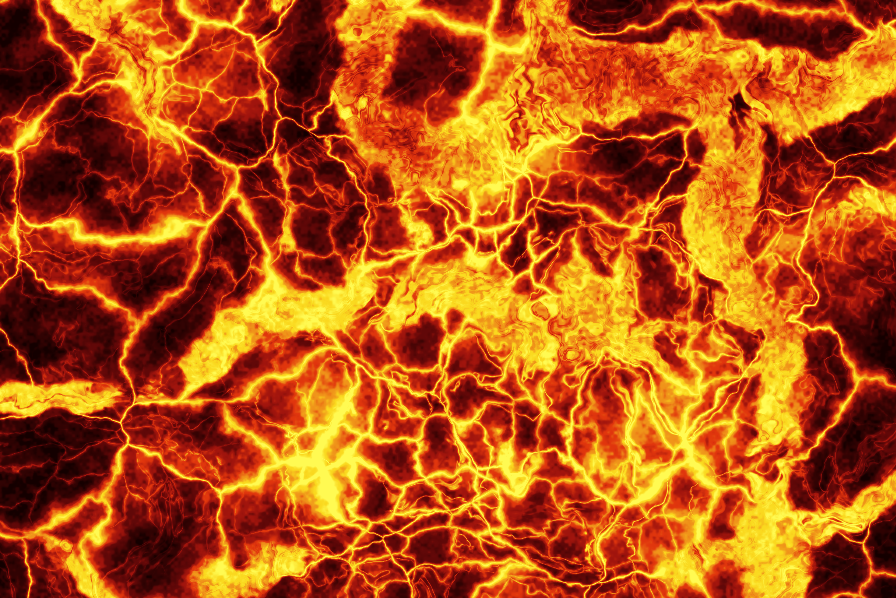
A Shadertoy shader for this texture:

```glsl
float hash(vec2 p) {
    vec3 h = fract(p.xyx * 0.1031);
    h += dot(h, h.yzx + 33.33);
    return fract((h.x + h.y) * h.z);
}

float noise(vec2 p) {
    vec2 i = floor(p), f = fract(p);
    f = f * f * (3.0 - 2.0 * f);
    return mix(mix(hash(i), hash(i + vec2(1, 0)), f.x),
               mix(hash(i + vec2(0, 1)), hash(i + vec2(1, 1)), f.x), f.y);
}

float fbm(vec2 p) {
    float sum = 0.0, amp = 0.52;
    for (int i = 0; i < 5; i++) {
        sum += amp * noise(p);
        p = mat2(1.6, 1.2, -1.2, 1.6) * p + 13.7;
        amp *= 0.5;
    }
    return sum;
}

vec2 cellPoint(vec2 cell) {
    return vec2(hash(cell + 3.1), hash(cell + 57.3));
}

// Distance to the nearest border between Voronoi cells
float cracks(vec2 p) {
    vec2 cell = floor(p), f = fract(p), nearest = vec2(0), home = vec2(0);
    float best = 9.0, edge = 9.0;
    for (int y = -1; y <= 1; y++)
    for (int x = -1; x <= 1; x++) {
        vec2 o = vec2(x, y), r = o + cellPoint(cell + o) - f;
        if (dot(r, r) < best) { best = dot(r, r); nearest = r; home = o; }
    }
    for (int y = -2; y <= 2; y++)
    for (int x = -2; x <= 2; x++) {
        vec2 o = home + vec2(x, y), r = o + cellPoint(cell + o) - f;
        vec2 across = r - nearest;
        if (dot(across, across) > 0.0001)
            edge = min(edge, dot(0.5 * (r + nearest), normalize(across)));
    }
    return edge;
}

// Signed distance to the molten streams, negative inside
float rivers(vec2 p) {
    float mainY = 0.38 + 0.15 * smoothstep(0.2, 0.6, p.x) - 0.1 * smoothstep(0.78, 0.97, p.x);
    float d = max(abs(p.y - mainY) - 0.028 - 0.026 * smoothstep(0.3, 0.9, p.x), p.x - 1.32);

    float columnX = 1.31 - 0.11 * smoothstep(0.44, 0.56, p.y) - 0.28 * smoothstep(0.74, 1.0, p.y);
    d = min(d, abs(p.x - columnX) - 0.036 - 0.03 * smoothstep(0.75, 1.0, p.y));

    // Upper pool and the broad right-hand flow
    d = min(d, abs(length(p - vec2(0.78, 0.92)) - 0.17) - 0.055);
    d = min(d, max(abs(p.y - 0.88 - 0.05 * sin(p.x * 9.0)) - 0.062, 0.92 - p.x));

    // Upper left branches
    d = min(d, abs(p.x - 0.14 - 0.5 * (1.0 - p.y)) + 0.01 - 0.065 * smoothstep(0.6, 0.95, p.y));
    d = min(d, max(abs(p.x - 0.46 - 0.03 * sin(p.y * 12.0)) - 0.012, 0.6 - p.y));

    // Lower and right-hand branches
    d = min(d, abs(p.y - 0.17 + 0.7 * p.x) * 0.8 - 0.011);
    d = min(d, length((p - vec2(0.48, 0.03)) * vec2(0.4, 1.0)) - 0.045);
    d = min(d, max(abs(p.y - 0.07 - 0.4 * (p.x - 1.2)) - 0.028, 1.12 - p.x));
    return min(d, max(abs(p.y - 0.56 - 0.35 * (p.x - 1.3)) - 0.009, 1.28 - p.x));
}

vec3 lavaColor(float heat) {
    vec3 c = mix(vec3(0.08, 0.0, 0.0), vec3(0.19, 0.01, 0.01), smoothstep(0.0, 0.12, heat));
    c = mix(c, vec3(0.38, 0.03, 0.03), smoothstep(0.12, 0.29, heat));
    c = mix(c, vec3(0.63, 0.08, 0.05), smoothstep(0.29, 0.43, heat));
    c = mix(c, vec3(0.88, 0.21, 0.05), smoothstep(0.43, 0.58, heat));
    c = mix(c, vec3(0.94, 0.58, 0.10), smoothstep(0.58, 0.75, heat));
    c = mix(c, vec3(0.98, 0.85, 0.12), smoothstep(0.75, 0.90, heat));
    return mix(c, vec3(1.0, 0.98, 0.32), smoothstep(0.90, 1.12, heat));
}

void mainImage(out vec4 fragColor, in vec2 fragCoord) {
    vec2 p = fragCoord / iResolution.y;
    vec2 warp = vec2(fbm(p * 5.0), fbm(p * 5.0 + 40.0)) - 0.5;
    vec2 ripple = vec2(fbm(p * 22.0 + 7.0), fbm(p * 22.0 + 71.0)) - 0.5;
    vec2 q = p + 0.17 * warp + 0.035 * ripple;
    float grain = noise(p * 170.0) - 0.5;

    // Dark crust with smouldering patches
    float busy = smoothstep(0.6, 0.12, length((p - vec2(0.88, 0.37)) * vec2(0.85, 1.0)));
    float glow = smoothstep(0.46, 0.8, fbm(p * 3.5 + 21.0));
    float crust = 0.06 + 0.5 * glow + 0.15 * busy + 0.45 * ripple.x + 0.15 * grain;

    // Branching veins: wide borders, a finer net and hairline threads
    float thick = mix(0.003, 0.013, smoothstep(0.3, 0.75, noise(p * 6.0 + 9.0)));
    float veins = 0.95 * exp(-cracks(q * 5.0) / 5.0 / thick);
    float net = cracks((q + 0.015 * ripple.yx) * 13.0 + 5.0) / 13.0;
    float netMask = clamp(0.2 + 0.75 * busy + 0.8 * (noise(p * 5.0 + 33.0) - 0.5), 0.0, 1.0);
    veins = max(veins, netMask * exp(-net / (0.003 + 0.004 * busy)));
    float thread = abs(fbm(p * 11.0 + 3.0 * warp + 50.0) - 0.5);
    veins = max(veins, (0.3 + 0.4 * busy) * exp(-thread * 45.0));

    // Molten streams pierced by dark islands
    float d = rivers(q) + 0.035 * (noise(p * 9.0 + 17.0) - 0.5);
    d = max(d, 0.3 * (fbm(p * 9.0 + 2.0 * warp + 80.0) - 0.66));
    float melt = smoothstep(0.009, -0.009, d);
    float swirl = fbm(p * 4.0 + 5.0 * warp);
    float streak = fbm(vec2(swirl * 22.0, dot(p, vec2(4.0, 3.0))));
    float depth = smoothstep(0.0, 0.055, -d);
    float flow = 0.86 + 0.75 * (streak - 0.5) + 0.45 * ripple.y + 0.22 * grain
               - 0.22 * depth * smoothstep(0.58, 0.85, p.y);

    float heat = crust + veins * (0.85 + 0.5 * ripple.y) + 0.25 * exp(-max(d, 0.0) / 0.025);
    heat = mix(heat, flow, melt);
    fragColor = vec4(lavaColor(heat), 1.0);
}
```
